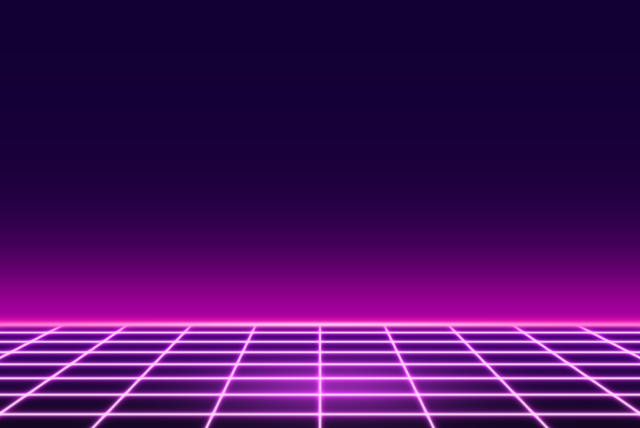
A WebGL 2 fragment shader for this background:

```glsl
#version 300 es
precision highp float;
// Neon perspective grid floor under a violet sky with a glowing horizon.
uniform vec2 u_resolution;
out vec4 fragColor;

const float HORIZON = 0.242;      // height of the horizon, canvas height = 1
const float FAR_SPACING = 0.1495; // column spacing at the horizon
const float SPREAD = 0.4795;      // growth of the spacing with depth
const float ROW_STEP = 0.3845;    // row interval in inverse spacing

const vec3 SKY_TOP = vec3(0.072, 0.0, 0.2);
const vec3 SKY_MID = vec3(0.09, 0.0, 0.225);
const vec3 SKY_LOW = vec3(0.69, 0.0, 0.64);
const vec3 FLOOR_FAR = vec3(0.2, 0.0, 0.38);
const vec3 FLOOR_NEAR = vec3(0.065, 0.025, 0.13);
const vec3 VIOLET = vec3(0.58, 0.16, 0.68);
const vec3 MAGENTA = vec3(0.72, 0.1, 0.68);
const vec3 LINE_CORE = vec3(1.0, 0.86, 0.99);
const vec3 HOT_PINK = vec3(1.0, 0.12, 0.72);

float gauss(float x, float width) {
  return exp(-x * x / (width * width));
}

// Distance from x to the nearest whole number.
float nearestWhole(float x) {
  return abs(fract(x + 0.5) - 0.5);
}

vec3 skyColor(float height) {
  float haze = exp(-pow(height / 0.165, 1.55));
  vec3 base = mix(SKY_MID, SKY_TOP, smoothstep(0.3, 0.7, height));
  return mix(base, SKY_LOW, haze);
}

// Distances to the nearest column and row of the receding grid.
vec2 gridDistance(float x, float depth) {
  float spacing = FAR_SPACING + SPREAD * depth;
  float column = x / spacing;
  float slope = SPREAD * floor(column + 0.5);
  float row = (1.0 / FAR_SPACING - 1.0 / spacing) / ROW_STEP;
  float rowRate = SPREAD / (spacing * spacing * ROW_STEP);
  return vec2(nearestWhole(column) * spacing * inversesqrt(1.0 + slope * slope),
              nearestWhole(row) / rowRate);
}

vec3 addNeonLine(vec3 color, float dist, float width) {
  color += MAGENTA * (0.42 * gauss(dist, width * 2.6) + 0.1 * exp(-dist / 0.013));
  return mix(color, LINE_CORE, 0.95 * gauss(dist, width));
}

vec3 floorColor(float x, float depth) {
  vec3 color = mix(FLOOR_FAR, FLOOR_NEAR, smoothstep(0.0, HORIZON, depth));
  // Soft pool of light on the floor
  vec2 pool = (vec2(x, depth) - vec2(0.025, 0.145)) / vec2(0.29, 0.068);
  color = mix(color, VIOLET, 0.9 * exp(-dot(pool, pool)));
  vec2 dist = gridDistance(x, depth);
  float width = mix(0.0027, 0.0036, depth / HORIZON);
  color = addNeonLine(color, dist.x, width);
  return addNeonLine(color, dist.y, width);
}

// Bright band, whitest near the middle of the canvas.
vec3 addHorizonGlow(vec3 color, float x, float height) {
  float center = gauss(x, 0.5);
  color = mix(color, HOT_PINK, 0.75 * gauss(height - 0.002, 0.0125));
  vec3 core = mix(vec3(1.0, 0.45, 0.82), vec3(1.0, 0.83, 0.99), center);
  return mix(color, core, 0.9 * gauss(height, 0.0055));
}

void main() {
  vec2 p = (gl_FragCoord.xy - vec2(0.5 * u_resolution.x, 0.0)) / u_resolution.y;
  float height = p.y - HORIZON;
  float edge = 0.5 / u_resolution.y;

  vec3 sky = skyColor(max(height, 0.0));
  vec3 ground = floorColor(p.x, max(-height, 0.0));
  vec3 color = mix(ground, sky, smoothstep(-edge, edge, height));
  color = addHorizonGlow(color, p.x, height);
  fragColor = vec4(clamp(color, 0.0, 1.0), 1.0);
}
```
